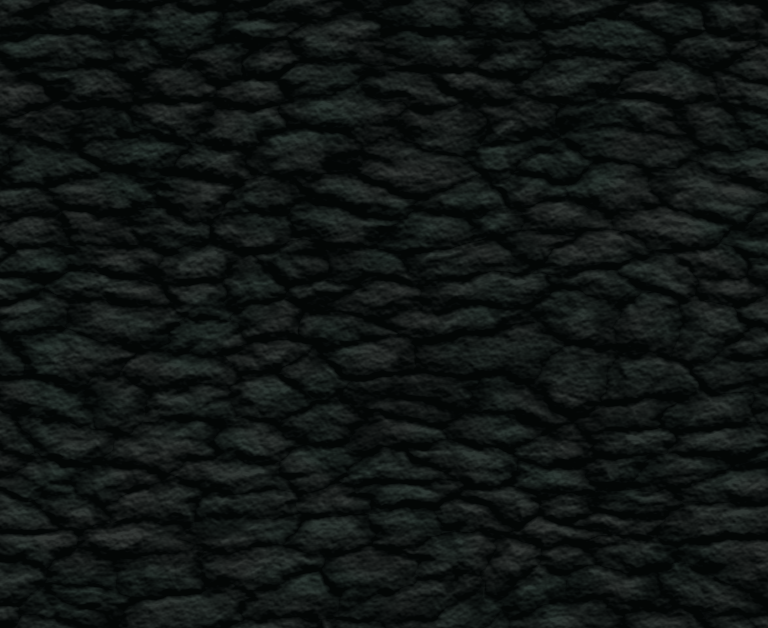
Write a Shadertoy shader that draws this texture.

```glsl
const vec3 CREASE_COLOR = vec3(0.010, 0.022, 0.021);
const vec3 GRAIN_COLOR = vec3(0.194, 0.210, 0.202);
const vec3 GREEN_TINT = vec3(0.86, 1.03, 0.98);
const vec2 GRAIN_COUNT = vec2(7.6, 18.0); // grains per canvas height

vec2 hash2(vec2 p) {
    vec3 q = fract(p.xyx * vec3(0.1031, 0.1030, 0.0973));
    q += dot(q, q.yzx + 33.33);
    return fract((q.xx + q.yz) * q.zy);
}

float cornerSlope(vec2 cell, vec2 corner, vec2 f) {
    return dot(hash2(cell + corner) * 2.0 - 1.0, f - corner);
}

float gradientNoise(vec2 p) {
    vec2 cell = floor(p), f = fract(p);
    vec2 u = f * f * f * (f * (f * 6.0 - 15.0) + 10.0);
    float low = mix(cornerSlope(cell, vec2(0, 0), f), cornerSlope(cell, vec2(1, 0), f), u.x);
    float high = mix(cornerSlope(cell, vec2(0, 1), f), cornerSlope(cell, vec2(1, 1), f), u.x);
    return mix(low, high, u.y);
}

float fbm(vec2 p, int octaves) {
    float sum = 0.0, amplitude = 1.0;
    for (int i = 0; i < octaves; i++) {
        sum += amplitude * gradientNoise(p);
        p = p * 2.03 + 17.3;
        amplitude *= 0.55;
    }
    return sum;
}

// Gap between the two nearest points of a staggered, jittered lattice
float creaseDistance(vec2 p, vec2 jitter) {
    float nearest = 9.0, second = 9.0;
    for (int j = -1; j <= 1; j++) {
        float row = floor(p.y) + float(j);
        float stagger = 0.5 * mod(row, 2.0);
        float column = floor(p.x - stagger);
        for (int i = -1; i <= 1; i++) {
            vec2 cell = vec2(column + float(i), row);
            vec2 point = cell + 0.5 + jitter * (hash2(cell + 40.0) - 0.5);
            point.x += stagger;
            float d = length(p - point);
            second = min(second, max(nearest, d));
            nearest = min(nearest, d);
        }
    }
    return second - nearest;
}

// Bends the rows and roughens their outlines
vec2 warp(vec2 p) {
    vec2 bend = vec2(gradientNoise(p * 3.1 + 5.0), gradientNoise(p * vec2(2.6, 3.4) + 23.0));
    vec2 ripple = vec2(fbm(p * vec2(14.0, 24.0), 3), fbm(p * vec2(15.0, 28.0) + 61.0, 3));
    return p + bend * vec2(0.10, 0.085) + ripple * vec2(0.030, 0.015);
}

float leatherHeight(vec2 p) {
    vec2 q = warp(p) * GRAIN_COUNT;
    float dome = clamp(creaseDistance(q, vec2(0.90, 0.68)) / 0.72, 0.0, 1.0);
    vec2 foldPoint = q * vec2(1.7, 1.4) + 9.0;
    float fold = smoothstep(0.0, 0.50, creaseDistance(foldPoint, vec2(0.95)));
    return pow(dome + 0.004, 0.72) + 0.30 * fold;
}

// Fine creases and pores pressed into the grains
float skinRelief(vec2 p) {
    return fbm(p * vec2(48.0, 80.0), 3) + 0.8 * gradientNoise(p * vec2(120.0, 150.0) + 7.0);
}

void mainImage(out vec4 fragColor, in vec2 fragCoord) {
    vec2 p = fragCoord / iResolution.y;

    // Light from above brightens upper slopes and shades lower ones
    float height = leatherHeight(p);
    float slope = height - leatherHeight(p + vec2(0.003, 0.010));
    float relief = skinRelief(p);
    float reliefSlope = relief - skinRelief(p + vec2(0.001, 0.004));

    // Broad unevenness under the grain shading
    float patches = fbm(p * 2.3 + 3.0, 2);
    float tone = -0.05 + 0.54 * height + 0.52 * slope;
    tone += (0.14 * relief + 0.27 * reliefSlope) * (0.50 + 0.60 * height);
    tone += 0.13 * patches + 0.07 * (0.5 - p.y);
    tone = clamp(tone, 0.0, 1.0);

    // Cool green dye drifting into neutral black
    float dye = smoothstep(-0.35, 0.45, fbm(p * vec2(7.0, 10.0) + 31.0, 2));
    vec3 grainColor = GRAIN_COLOR * mix(vec3(1.0), GREEN_TINT, dye);
    fragColor = vec4(mix(CREASE_COLOR, grainColor, tone), 1.0);
}
```
